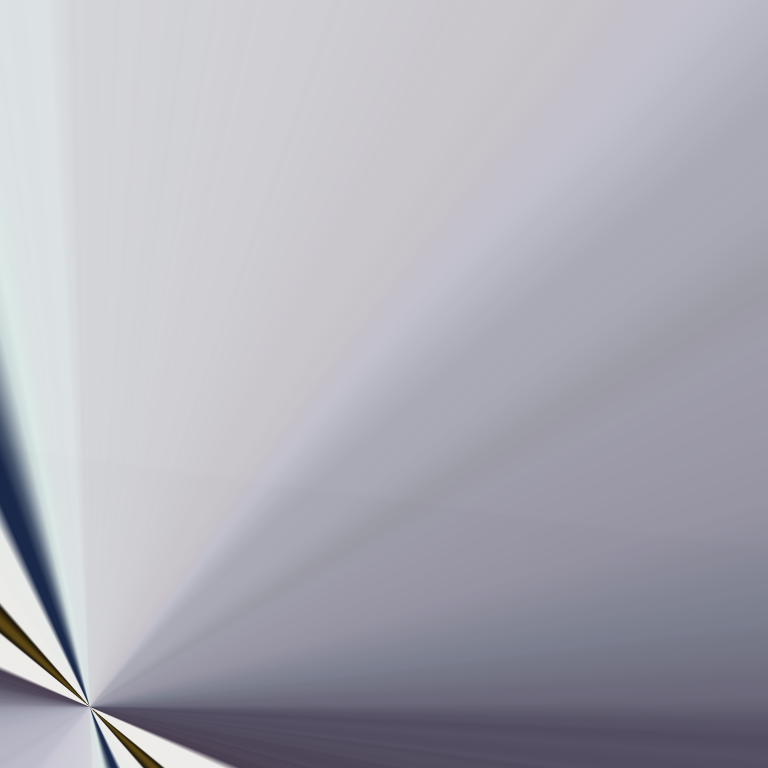
A WebGL 1 fragment shader for this background:

```glsl
precision highp float;
// Brushed-metal sheen: a conical gradient swept around a pivot near the lower left.
// Colour depends on the line angle modulo 180 degrees, so every ray continues
// through the pivot; a lavender lift, fine grain and faint seam finish it.
uniform vec2 u_resolution;

const vec2 PIVOT = vec2(0.117, 0.0795);
const float START = -25.0;         // first angle of the sweep, in degrees
const float BEND = 6.0;            // curving of the silver edge, degrees per unit
const float BEND_ANGLE = 47.0;
const float GRAIN = 0.006;
const float DARK_GRAIN = 0.022;
const float LIFT = 0.55;           // lightening of the lower left fan
const float SEAM_DEPTH = 0.008;
const vec2 LIFT_DIRECTION = vec2(-0.77, -0.64);

const vec3 WHITE = vec3(0.93, 0.925, 0.915);
const vec3 PLUM = vec3(0.29, 0.25, 0.32);
const vec3 DUSK = vec3(0.33, 0.31, 0.385);
const vec3 SLATE = vec3(0.41, 0.40, 0.47);
const vec3 STEEL = vec3(0.49, 0.505, 0.565);
const vec3 MAUVE = vec3(0.59, 0.58, 0.64);
const vec3 HAZE = vec3(0.62, 0.615, 0.67);
const vec3 ASH = vec3(0.61, 0.61, 0.65);
const vec3 SILVER = vec3(0.67, 0.67, 0.72);
const vec3 LILAC = vec3(0.753, 0.75, 0.80);
const vec3 BLUSH = vec3(0.78, 0.765, 0.79);
const vec3 PEARL = vec3(0.81, 0.81, 0.83);
const vec3 CLOUD = vec3(0.83, 0.835, 0.85);
const vec3 ICE = vec3(0.86, 0.88, 0.89);
const vec3 MINT = vec3(0.86, 0.91, 0.90);
const vec3 NAVY = vec3(0.105, 0.16, 0.29);
const vec3 SOOT = vec3(0.10, 0.08, 0.04);
const vec3 GOLD = vec3(0.36, 0.28, 0.08);
const vec3 LAVENDER = vec3(0.80, 0.80, 0.86);

float hash(float n) {
  n = fract(n * 0.1031);
  n *= n + 33.33;
  return fract(n * (n + n));
}

float noise(float x) {
  float cell = floor(x);
  float t = smoothstep(0.0, 1.0, x - cell);
  return mix(hash(cell), hash(cell + 1.0), t) - 0.5;
}

// Blends from the previous gradient stop to the next one.
void addStop(inout vec3 color, inout float last, float angle, float at, vec3 next) {
  color = mix(color, next, clamp((angle - last) / (at - last), 0.0, 1.0));
  last = at;
}

vec3 sweep(float a) {
  vec3 c = WHITE;
  float last = -24.6;
  // Dark fan rising into the grey bands
  addStop(c, last, a, -22.0, PLUM);
  addStop(c, last, a, -6.0, DUSK);
  addStop(c, last, a, -2.4, DUSK);
  addStop(c, last, a, 0.6, SLATE);
  addStop(c, last, a, 8.1, STEEL);
  addStop(c, last, a, 17.0, MAUVE);
  addStop(c, last, a, 27.8, HAZE);
  addStop(c, last, a, 31.8, ASH);
  addStop(c, last, a, 37.5, mix(ASH, SILVER, 0.85));
  addStop(c, last, a, 43.5, SILVER);
  // Pale upper fan
  addStop(c, last, a, 50.5, LILAC);
  addStop(c, last, a, 55.5, BLUSH);
  addStop(c, last, a, 73.5, PEARL);
  addStop(c, last, a, 91.5, CLOUD);
  addStop(c, last, a, 93.5, ICE);
  addStop(c, last, a, 98.5, ICE);
  addStop(c, last, a, 101.4, MINT);
  addStop(c, last, a, 103.4, mix(MINT, NAVY, 0.08));
  // Narrow navy and gold blades
  addStop(c, last, a, 107.4, mix(MINT, NAVY, 0.75));
  addStop(c, last, a, 110.0, NAVY);
  addStop(c, last, a, 113.7, NAVY);
  addStop(c, last, a, 117.0, mix(MINT, WHITE, 0.7));
  addStop(c, last, a, 130.5, WHITE);
  addStop(c, last, a, 132.0, SOOT);
  addStop(c, last, a, 135.5, GOLD);
  addStop(c, last, a, 137.5, GOLD);
  addStop(c, last, a, 140.0, SOOT);
  addStop(c, last, a, 141.2, WHITE);
  return c;
}

vec3 shade(vec2 p) {
  vec2 d = p - PIVOT;
  float radius = max(length(d), 0.0001);
  float angle = mod(degrees(atan(d.y, d.x)) - START, 180.0) + START;
  float offset = (angle - BEND_ANGLE) / 8.0;
  angle += BEND * (min(radius, 1.0) - 0.65) * exp(-offset * offset);
  vec3 c = sweep(angle);

  // Radial grain, strongest in the dark fan
  float dark = smoothstep(-24.0, -20.0, angle) * (1.0 - smoothstep(-4.0, 4.0, angle));
  c += noise(angle * 1.4 + 60.0) * mix(GRAIN, DARK_GRAIN, dark);

  // Lavender lift of the lower left fan
  float lift = smoothstep(0.55, 0.85, dot(d / radius, LIFT_DIRECTION));
  c = mix(c, LAVENDER, LIFT * lift);

  // Faint seam across the sheet
  float below = 0.417 - 0.133 * p.x - p.y;
  return c - SEAM_DEPTH * smoothstep(-0.004, 0.004, below) * exp(-8.0 * max(below, 0.0));
}

void main() {
  // Four samples per pixel smooth the thin blades
  vec3 sum = vec3(0.0);
  for (int i = 0; i < 4; i++) {
    float k = float(i);
    vec2 jitter = vec2(mod(k, 2.0), floor(k / 2.0)) * 0.5 - 0.25;
    sum += shade((gl_FragCoord.xy + jitter) / u_resolution);
  }
  gl_FragColor = vec4(sum / 4.0, 1.0);
}
```
